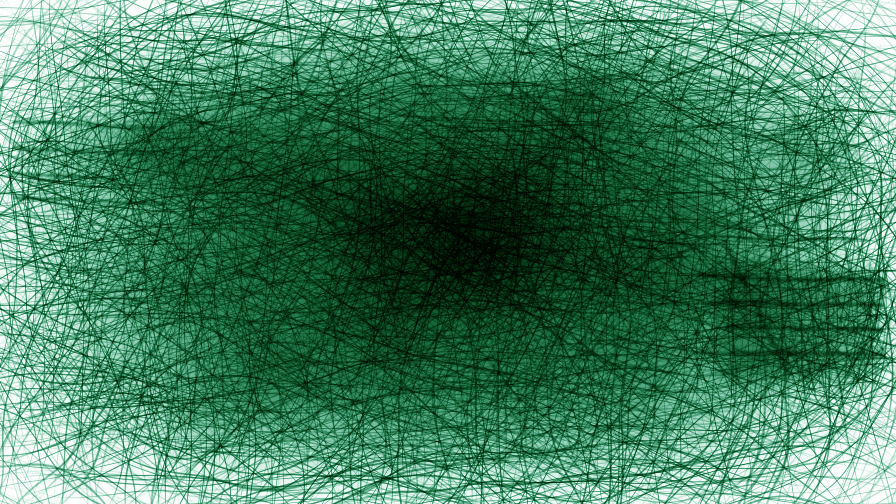
Reproduce this background procedurally as a WebGL 2 fragment shader.

```glsl
#version 300 es
precision highp float;
// Dense tangle of fine green ink strands, nearly black at the heart and thinning to white corners.

#define LAYERS 72
#define SPACING 0.028
#define STRAND_WIDTH 0.0022
#define STRAND_INK 0.86
#define HAZE 0.55
#define BEND 0.2
#define BODY_INK 0.73
#define HEART_INK 0.8
#define ABSORB vec3(2.6, 1.0, 1.6)

uniform vec2 u_resolution;
out vec4 outColor;

float hash(vec2 p) {
  vec3 q = fract(p.xyx * vec3(0.1031, 0.1030, 0.0973));
  q += dot(q, q.yzx + 33.33);
  return fract((q.x + q.y) * q.z);
}

vec2 gradient(vec2 cell) {
  float a = 6.2832 * hash(cell);
  return vec2(cos(a), sin(a));
}

float gradientNoise(vec2 p) {
  vec2 i = floor(p), f = fract(p), e = vec2(0.0, 1.0);
  vec2 u = f * f * f * (f * (f * 6.0 - 15.0) + 10.0);
  float low = mix(dot(gradient(i), f), dot(gradient(i + e.yx), f - e.yx), u.x);
  float high = mix(dot(gradient(i + e.xy), f - e.xy), dot(gradient(i + e.yy), f - e.yy), u.x);
  return mix(low, high, u.y);
}

float segmentDistance(vec2 p, vec2 a, vec2 b) {
  vec2 v = b - a;
  return length(p - a - v * clamp(dot(p - a, v) / dot(v, v), 0.0, 1.0));
}

float bell(float x) { return exp(-x * x); }

float arm(vec2 p, vec2 a, vec2 b, float width) {
  return bell(segmentDistance(p, a, b) / width);
}

float softBox(vec2 p, vec2 center, vec2 size) {
  vec2 d = 1.0 - smoothstep(size - 0.04, size + 0.04, abs(p - center));
  return d.x * d.y;
}

// Average amount of ink at each place
float inkDensity(vec2 p) {
  vec2 s = pow(abs(p) / vec2(0.89, 0.5), vec2(3.0));
  float body = 1.0 - smoothstep(0.45, 1.24, pow(s.x + s.y, 1.0 / 3.0));
  vec2 c = p - vec2(0.014, 0.025);
  float ink = 0.05 + BODY_INK * body;
  ink += HEART_INK * bell(length(c / vec2(0.48, 0.28)));
  ink += HEART_INK * bell(length(c / vec2(0.22, 0.13)));
  ink += 0.25 * arm(p, vec2(0.04, 0.04), vec2(0.28, 0.29), 0.07);
  ink += 0.3 * arm(p, vec2(0.0, 0.05), vec2(-0.58, 0.2), 0.07);
  ink += 0.25 * arm(p, vec2(0.1, 0.0), vec2(0.6, -0.06), 0.06);
  ink += 0.2 * arm(p, vec2(0.0, -0.05), vec2(-0.46, -0.3), 0.08);
  ink += 0.42 * softBox(p, vec2(0.7, -0.15), vec2(0.16, 0.11));
  ink += 0.12 * softBox(p, vec2(-0.66, 0.19), vec2(0.18, 0.07));
  ink += 0.15 * softBox(p, vec2(0.73, 0.21), vec2(0.09, 0.06));
  return ink * (1.0 + 0.12 * gradientNoise(p * 6.0));
}

// One family of bent strands; "across" counts rows, "along" runs down each strand
float strands(float along, float across, float seed, float share, float px) {
  float row = floor(across / SPACING);
  float id = hash(vec2(row + 91.0, seed));
  float strength = hash(vec2(seed + 17.0, row + 53.0));
  float wobble = 0.3 * sin(along * (2.0 + 5.0 * id) + 40.0 * strength);
  float d = abs(fract(across / SPACING) - 0.5 - wobble) * SPACING;
  float width = max(STRAND_WIDTH, px);
  float line = (1.0 - smoothstep(0.0, width, d)) * STRAND_WIDTH / width;
  float present = smoothstep(-0.3, 0.4, sin(along * (1.5 + 2.0 * strength) + 40.0 * id));
  float kept = smoothstep(id - 0.1, id + 0.1, share);
  return line * present * kept * strength;
}

// Heavy horizontal strokes at both sides and one steep stroke at the right
float heavyStrokes(vec2 p) {
  vec2 q = p + vec2(0.0, 0.007 * gradientNoise(p * 7.0));
  float ink = 0.0;
  for (int i = 0; i < 4; i++) {
    float drop = 0.05 * float(i);
    float jut = 0.06 * hash(vec2(float(i), 5.0));
    ink += 0.7 * arm(q, vec2(0.5 + jut, -0.05 - drop), vec2(0.86, -0.055 - drop), 0.005);
    ink += 0.5 * arm(q, vec2(-0.86, 0.257 - drop), vec2(-0.55 - 2.0 * jut, 0.245 - drop), 0.004);
  }
  ink += 0.6 * arm(q, vec2(0.54, 0.03), vec2(0.83, 0.022), 0.003);
  ink += 0.6 * arm(q, vec2(0.546, 0.025), vec2(0.674, -0.24), 0.005);
  return ink * (0.75 + 0.8 * gradientNoise(p * vec2(14.0, 80.0)));
}

void main() {
  vec2 p = (gl_FragCoord.xy - 0.5 * u_resolution) / u_resolution.y;
  float px = 1.0 / u_resolution.y;
  float density = inkDensity(p);
  float share = clamp(0.15 + 0.8 * density, 0.2, 1.0);
  float rim = length(max(abs(p) - vec2(0.5, 0.11), 0.0));
  float rimFade = smoothstep(0.15, 0.35, rim);

  float tangle = 0.0;
  for (int i = 0; i < LAYERS; i++) {
    float seed = float(i) + 1.0;
    float turn = 2.0 * hash(vec2(seed, 7.0)) - 1.0;
    float angle = 1.55 * turn * (0.35 + 0.65 * abs(turn));
    vec2 shift = seed * vec2(3.7, 5.3);
    float bend = BEND * gradientNoise(p * 1.5 + shift) + 0.02 * gradientNoise(p * 5.0 + shift);
    // Every eighth layer follows the rounded border
    if (i % 8 == 0) {
      tangle += rimFade * strands(p.x + p.y, rim + bend, seed, share, px);
    } else {
      vec2 q = mat2(cos(angle), -sin(angle), sin(angle), cos(angle)) * p;
      tangle += strands(q.x, q.y + bend, seed, share, px);
    }
  }

  // Ink absorbs light, red first and green last; haze fades out where strands are sparse
  float haze = HAZE * smoothstep(0.0, 1.2, density);
  float ink = density * (haze + (1.0 - haze) * STRAND_INK * tangle / share) + heavyStrokes(p);
  outColor = vec4(exp(-ABSORB * ink), 1.0);
}
```
